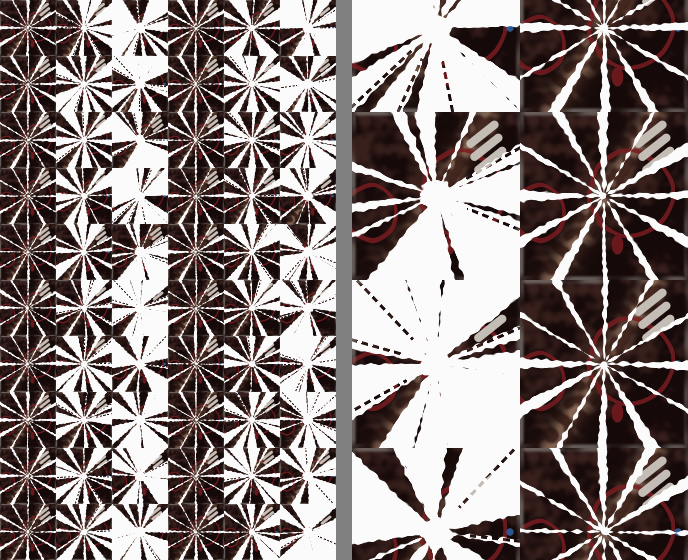
Left, the full canvas; right, a detail of the centre.
A WebGL 1 fragment shader for this pattern:

```glsl
precision highp float;
uniform vec2 u_resolution;

#define GRID vec2(6.0, 10.0)
#define SPOKES 12
#define SLIM 0.012
#define SPREAD_BASE 0.05
#define SPREAD_STEP 0.18
#define HUB_STEP 0.035
#define ANGLE_JITTER 0.16
#define DASH_RATE 15.0
#define PAPER vec3(0.985)
#define DARK vec3(0.085, 0.037, 0.036)
#define BROWN vec3(0.22, 0.125, 0.11)
#define RED vec3(0.47, 0.11, 0.125)

const float TAU = 6.2831853;

float hash(vec2 p) {
  vec3 q = fract(vec3(p.xyx) * 0.1031);
  q += dot(q, q.yzx + 33.33);
  return fract((q.x + q.y) * q.z);
}

float gradientDot(vec2 corner, vec2 offset) {
  float a = TAU * hash(corner + 17.0);
  return dot(vec2(cos(a), sin(a)), offset);
}

float gradientNoise(vec2 p) {
  vec2 i = floor(p), f = p - i;
  vec2 s = f * f * f * (f * (f * 6.0 - 15.0) + 10.0);
  float low = mix(gradientDot(i, f), gradientDot(i + vec2(1, 0), f - vec2(1, 0)), s.x);
  float high = mix(gradientDot(i + vec2(0, 1), f - vec2(0, 1)),
                   gradientDot(i + vec2(1, 1), f - vec2(1, 1)), s.x);
  return mix(low, high, s.y);
}

float inside(float d, float px) {
  return 1.0 - smoothstep(-0.6 * px, 0.6 * px, d);
}

float arc(vec2 p, vec2 centre, float radius, float px) {
  return inside(abs(length(p - centre) - radius) - 0.014, px);
}

// Dark tile under the spokes, p runs from -0.5 to 0.5
vec3 tileArt(vec2 p, float px) {
  float grain = gradientNoise(p * 6.0 + 8.0) + 0.5 * gradientNoise(p * 17.0 + 40.0);
  vec3 col = mix(DARK, BROWN, smoothstep(-0.15, 0.55, grain + 0.25 * (p.y - p.x)));

  // Warm diagonal beam with tan flecks
  float across = dot(p, vec2(0.85, -0.53));
  float beam = exp(-across * across / 0.006);
  float fleck = smoothstep(-0.1, 0.35, gradientNoise(p * 13.0 + 5.0));
  col = mix(col, mix(vec3(0.30, 0.18, 0.14), vec3(0.64, 0.50, 0.41), fleck), 0.75 * beam);

  // Red loops
  float wobble = 0.03 * gradientNoise(p * 7.0 + 3.0);
  vec2 bent = p + wobble;
  float loops = arc(bent, vec2(-0.39, -0.1), 0.16, px);
  loops = max(loops, arc(bent, vec2(0.16, 0.02), 0.25, px) * step(0.0, p.x + 0.1));
  loops = max(loops, inside(length((p - vec2(0.08, -0.29)) * vec2(1.0, 0.6)) - 0.035, px));
  col = mix(col, RED, 0.85 * loops);

  // Pale slanted bars and a small blue spot
  vec2 q = p - vec2(0.3, 0.29);
  q = vec2(dot(q, vec2(0.78, 0.62)), dot(q, vec2(-0.62, 0.78)));
  float row = clamp(floor(q.y / 0.075 + 0.5), -1.0, 1.0);
  q -= vec2(0.03 * row, 0.075 * row);
  float bar = length(vec2(max(abs(q.x) - 0.09, 0.0), q.y)) - 0.025;
  col = mix(col, vec3(0.77, 0.74, 0.71), inside(bar, px));
  col = mix(col, vec3(0.18, 0.34, 0.56), inside(length(p - vec2(0.44, 0.0)) - 0.022, px));

  // Worn grey rim
  float rim = 0.5 - max(abs(p.x), abs(p.y));
  float wear = smoothstep(-0.2, 0.25, gradientNoise(p * 4.0 + 21.0));
  return mix(col, vec3(0.46, 0.43, 0.41), 0.8 * wear * (1.0 - smoothstep(0.008, 0.035, rim)));
}

void main() {
  vec2 grid = gl_FragCoord.xy / u_resolution * GRID;
  vec2 id = floor(grid);
  vec2 p = grid - id - 0.5;
  float px = GRID.x / u_resolution.x;
  float grade = mod(id.x, 3.0);

  // Spokes open wider with each column of a group of three
  float r = length(p);
  float theta = atan(p.y, p.x + 1e-5);
  float ragged = 0.018 * gradientNoise(grid * 22.0);
  float gap = r - 0.025 - HUB_STEP * grade + 2.0 * ragged;
  float dashes = 0.0;
  for (int k = 0; k < SPOKES; k++) {
    float n = float(k);
    vec2 seed = id * 13.0 + vec2(n * 7.0, n * 3.0 + 5.0);
    float shift = ANGLE_JITTER * (hash(seed + 2.0) - 0.5) * (0.3 + grade);
    float turn = mod(theta - n * TAU / float(SPOKES) - shift + 0.5 * TAU, TAU) - 0.5 * TAU;
    float spread = SPREAD_BASE + SPREAD_STEP * grade;
    float halfWidth = SLIM + spread * pow(hash(seed), 1.3);
    gap = min(gap, (abs(turn) - halfWidth) * r - 0.004 + ragged);

    // Broken slivers left in some of the open spokes
    float sliver = inside(abs(turn - 0.7 * halfWidth) * r - 0.009, px);
    float beat = step(fract(r * DASH_RATE + hash(seed + 4.0)), 0.6);
    float chosen = step(0.82, hash(seed + 9.0)) * step(0.5, grade) * step(0.2, r);
    dashes = max(dashes, sliver * beat * chosen);
  }

  float paper = inside(gap, px) * (1.0 - dashes);
  gl_FragColor = vec4(mix(tileArt(p, px), PAPER, paper), 1.0);
}
```
